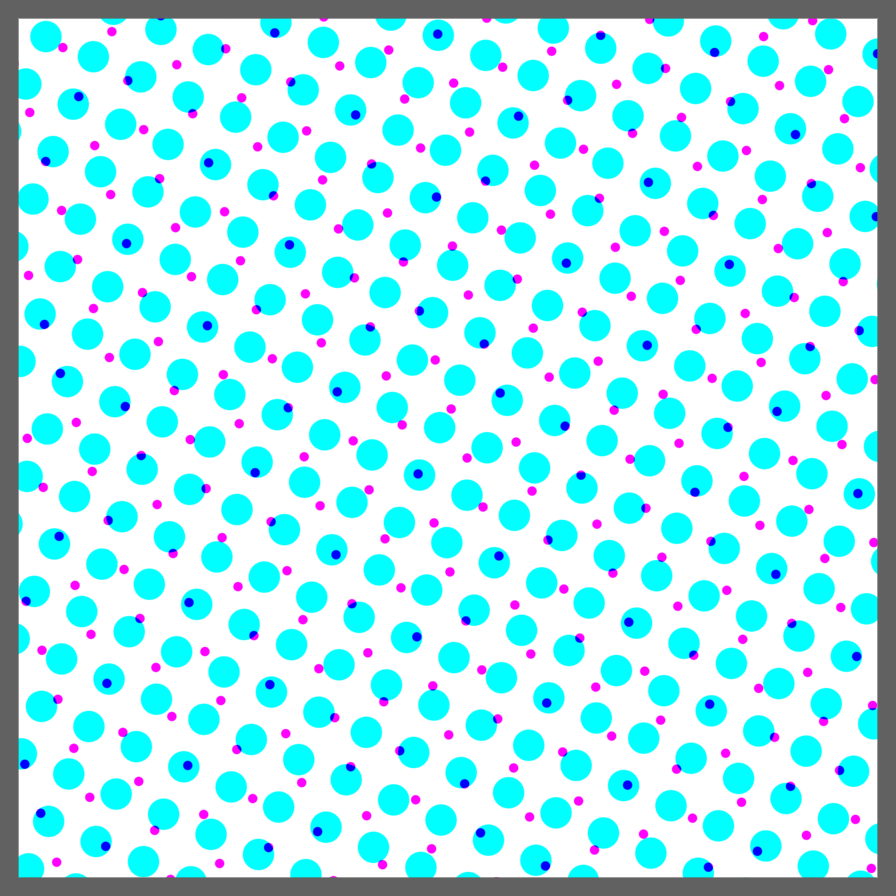
Reproduce this pattern procedurally as a three.js fragment shader.

```glsl
// Two square dot screens, large cyan and small magenta, turned to different
// angles and overprinted on white inside a grey frame. Each screen is a rotated
// fract grid of discs; inks multiply, so overlaps turn blue.

#define PITCH 0.0575
#define FRAME 0.02083
#define EDGE 0.001
#define CYAN_ANGLE -23.0
#define CYAN_RADIUS 0.0175
#define CYAN_PHASE vec2(-0.303, 0.301)
#define MAGENTA_ANGLE 18.0
#define MAGENTA_RADIUS 0.0052
#define MAGENTA_PHASE vec2(0.293, -0.299)
#define CYAN vec3(0.0, 1.0, 1.0)
#define MAGENTA vec3(1.0, 0.0, 1.0)
#define FRAME_GREY vec3(0.38)

varying vec2 vUv;

// Coverage of a shape from its signed distance, in canvas units
float coverage(float dist) {
  return 1.0 - smoothstep(-EDGE, EDGE, dist);
}

// Coverage of a dot grid rotated about the canvas centre; phase is in cells
float dotScreen(vec2 p, float degrees, vec2 phase, float radius) {
  float a = radians(degrees);
  float c = cos(a);
  float s = sin(a);
  vec2 grid = mat2(c, -s, s, c) * p / PITCH - phase;
  vec2 cell = fract(grid + 0.5) - 0.5;
  return coverage(length(cell) * PITCH - radius);
}

void main() {
  vec2 p = vUv - 0.5;

  // Overprint both inks on white paper
  float cyanInk = dotScreen(p, CYAN_ANGLE, CYAN_PHASE, CYAN_RADIUS);
  float magentaInk = dotScreen(p, MAGENTA_ANGLE, MAGENTA_PHASE, MAGENTA_RADIUS);
  vec3 color = mix(vec3(1.0), CYAN, cyanInk) * mix(vec3(1.0), MAGENTA, magentaInk);

  // Frame clips the dots at its inner edge
  float inside = coverage(max(abs(p.x), abs(p.y)) - (0.5 - FRAME));
  gl_FragColor = vec4(mix(FRAME_GREY, color, inside), 1.0);
}
```
